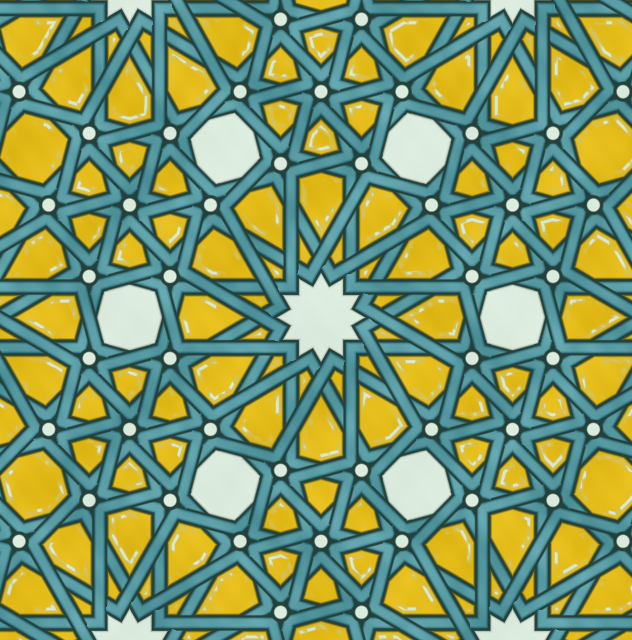
Write a Shadertoy shader that draws this pattern.

```glsl
// Glazed star tile: dodecagons, squares and triangles share unit edges, and
// blue straps cross at every edge midpoint. Each cell is folded to one sector,
// where the straps are segment distances painted as two overlapping families.

const float PI = 3.14159265;
const float SLOPE = 0.27;   // tilt of a strap against a cell edge
const float PETAL = 0.37;   // half width of a star petal
const float APOTHEM = 1.866; // of the dodecagon

vec2 turn(vec2 p, float a) {
    float c = cos(a), s = sin(a);
    return vec2(c * p.x - s * p.y, s * p.x + c * p.y);
}

// Turns p into the sector around +x, one of n.
vec2 sector(vec2 p, float n) {
    float a = 2.0 * PI / n;
    return turn(p, -a * floor(atan(p.y, p.x) / a + 0.5));
}

float segment(vec2 p, vec2 a, vec2 b) {
    vec2 d = b - a;
    return length(p - a - d * clamp(dot(p - a, d) / dot(d, d), 0.0, 1.0));
}

// Strap across the midpoint of the edge at x = apothem.
float edgeStrap(vec2 p, float apothem, float reach) {
    return segment(p, vec2(apothem - SLOPE * reach, reach),
                      vec2(apothem + SLOPE * 0.38, -0.38));
}

// Long strap from the white star to the corner of its petal, square at the star.
float petalStrap(vec2 p) {
    float beyond = max(p.x - APOTHEM + SLOPE * PETAL, 0.0);
    return max(length(vec2(p.y - PETAL, beyond)), PETAL - p.x);
}

float starStrap(vec2 p) {
    float d = min(petalStrap(p), petalStrap(turn(p, PI / 6.0)));
    d = min(d, petalStrap(turn(p, PI / 3.0)));
    return min(d, edgeStrap(p, APOTHEM, PETAL));
}

float waves(vec2 p) {
    return sin(p.x * 3.1 + 2.0 * sin(p.y * 2.3)) * 0.5
         + sin(p.y * 7.3 - p.x * 5.7 + sin(p.x * 9.0)) * 0.3
         + sin(p.x * 17.0 + p.y * 13.0) * 0.2;
}

vec3 paintStrap(vec3 base, float d, float px, float sheen) {
    vec3 blue = mix(vec3(0.19, 0.46, 0.53), vec3(0.35, 0.61, 0.64),
                    smoothstep(0.07, 0.03, d));
    blue += 0.06 * sheen;
    base = mix(vec3(0.14, 0.25, 0.22), base, smoothstep(-px, px, d - 0.094));
    return mix(blue, base, smoothstep(-px, px, d - 0.065));
}

void mainImage(out vec4 fragColor, in vec2 fragCoord) {
    float px = 7.8 / iResolution.x;
    vec2 p = (fragCoord / iResolution.xy - vec2(0.508, 0.504)) * 7.81;
    p.y -= 0.003 * max(p.y, 0.0) * p.y;

    // Nearest star centre on a triangular lattice
    vec2 period = vec2(4.732, 8.196);
    vec2 a = mod(p + 0.5 * period, period) - 0.5 * period;
    vec2 b = mod(p, period) - 0.5 * period;
    vec2 q = dot(a, a) < dot(b, b) ? a : b;

    // Fold the point into a dodecagon, square or triangle
    float wave = waves(p);
    vec3 yellow = vec3(0.89, 0.735, 0.10) + 0.03 * wave;
    vec3 white = vec3(0.86, 0.925, 0.87) + 0.012 * wave;
    vec2 v = sector(q, 12.0);
    float apothem = APOTHEM, under, over;
    bool inside, joined, isWhite = false;

    if (v.x < APOTHEM) {
        under = starStrap(vec2(v.x, -v.y));
        over = starStrap(v);
        isWhite = v.x + 1.732 * abs(v.y) < 0.74;
        inside = abs(v.y) < PETAL;
        joined = length(vec2(v.x - 0.506, abs(v.y) - 0.136)) < 0.16;
    } else {
        vec2 s = sector(q, 6.0);
        float n = 3.0;
        if (abs(s.y) < 0.5) {
            n = 4.0;
            apothem = 0.5;
            v = s - vec2(2.366, 0.0);
            isWhite = length(p) < 3.2;
        } else {
            apothem = 0.2887;
            vec2 h = sector(turn(q, -PI / 6.0), 6.0) - vec2(2.732, 0.0);
            v = sector(h, 6.0) - vec2(0.5774, 0.0);
        }
        v = sector(v, n);
        float reach = 0.5 / (1.0 + SLOPE * tan(PI / n));
        under = edgeStrap(vec2(v.x, -v.y), apothem, reach);
        over = edgeStrap(v, apothem, reach);
        inside = true;
        joined = abs(v.y) > 0.27;
    }
    inside = inside && v.x + SLOPE * abs(v.y) < apothem;

    // Raised glaze: dark rim, pale bevel and broken white glints
    float rim = min(under, over);
    float gloss = waves(p * 2.3 + 4.0);
    vec3 fill = isWhite ? white : yellow;
    float bevel = smoothstep(0.045, 0.015, abs(rim - 0.165)) * smoothstep(-0.2, 0.35, gloss);
    fill = mix(fill, isWhite ? white : vec3(0.82, 0.76, 0.40), 0.85 * bevel);
    float glint = smoothstep(0.028, 0.008, abs(rim - 0.17)) * smoothstep(0.3, 0.55, gloss);
    fill = mix(fill, white, 0.9 * glint);
    fill = mix(isWhite ? white * 0.8 : vec3(0.32, 0.32, 0.11), fill,
               smoothstep(0.092, 0.125, rim));
    vec3 gap = mix(vec3(0.14, 0.25, 0.22), vec3(0.20, 0.44, 0.49),
                   smoothstep(0.10, 0.18, rim));
    vec3 col = inside ? fill : gap;

    // Straps, one family above the other except where they join, then the beads
    if (joined) under = over = rim;
    col = paintStrap(col, under, px, wave);
    col = paintStrap(col, over, px, wave);
    float bead = length(vec2(v.x - apothem, abs(v.y) - 0.5));
    col = mix(vec3(0.14, 0.25, 0.22), col, smoothstep(-px, px, bead - 0.12));
    col = mix(white, col, smoothstep(-px, px, bead - 0.08));

    fragColor = vec4(clamp(col, 0.0, 1.0), 1.0);
}
```
